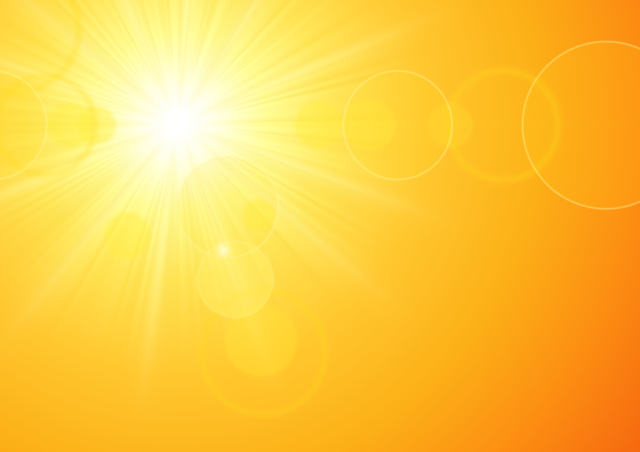
A Shadertoy shader for this background:

```glsl
// Summer sky: a white-hot sun on a yellow to orange radial gradient,
// with tapering rays, fine angular streaks and translucent lens flares.
// Distances are in canvas heights; flares are loops over (x, y, radius).

const float PI = 3.14159265;
const vec2 SUN = vec2(0.393, 0.727);
const vec3 PALE = vec3(1.0, 0.97, 0.65);
const vec3 LEMON = vec3(1.0, 0.93, 0.22);
const vec3 GOLD = vec3(1.0, 0.86, 0.12);

float hash(float n) {
    return fract(sin(n * 12.9898) * 43758.5453);
}

// Linear blend towards the next colour between two radii
vec3 stopTo(vec3 color, vec3 next, float from, float to, float d) {
    return mix(color, next, clamp((d - from) / (to - from), 0.0, 1.0));
}

vec3 skyGradient(float d) {
    vec3 c = vec3(1.0);
    c = stopTo(c, vec3(1.0, 1.0, 0.84), 0.03, 0.10, d);
    c = stopTo(c, vec3(1.0, 0.98, 0.56), 0.10, 0.20, d);
    c = stopTo(c, vec3(1.0, 0.90, 0.34), 0.20, 0.34, d);
    c = stopTo(c, vec3(1.0, 0.78, 0.18), 0.34, 0.56, d);
    c = stopTo(c, vec3(0.99, 0.69, 0.09), 0.56, 0.80, d);
    c = stopTo(c, vec3(0.99, 0.56, 0.07), 0.80, 1.02, d);
    return stopTo(c, vec3(0.96, 0.40, 0.06), 1.02, 1.27, d);
}

// Bright core with a broader veil, widening away from the sun
float ray(vec2 q, float degrees) {
    float a = radians(degrees);
    vec2 dir = vec2(cos(a), sin(a));
    float along = dot(q, dir);
    float across = abs(dot(q, vec2(-dir.y, dir.x)));
    float core = exp(-pow(across / (0.005 + 0.012 * abs(along)), 2.0));
    float veil = exp(-pow(across / (0.012 + 0.045 * abs(along)), 2.0));
    float fade = smoothstep(0.0, 0.06, along) * (1.0 - smoothstep(0.12, 0.72, along));
    return (0.26 * core + 0.30 * veil) * fade;
}

// Smooth noise around the circle, with a whole number of cells
float streaks(float angle, float cells) {
    float t = (angle / (2.0 * PI) + 0.5) * cells;
    float i = floor(t);
    return mix(hash(mod(i, cells)), hash(mod(i + 1.0, cells)), smoothstep(0.0, 1.0, fract(t)));
}

float disc(vec2 p, vec3 flare, float blur) {
    return 1.0 - smoothstep(-blur, blur, length(p - flare.xy) - flare.z);
}

float ring(vec2 p, vec3 flare, float width) {
    float e = (length(p - flare.xy) - flare.z) / width;
    return exp(-e * e);
}

float glow(vec2 p, vec2 center, float size) {
    vec2 q = (p - center) / size;
    return exp(-dot(q, q));
}

void mainImage(out vec4 fragColor, in vec2 fragCoord) {
    vec2 p = fragCoord / iResolution.y;
    float pixel = 1.0 / iResolution.y;
    vec2 q = p - SUN;
    float d = length(q);
    vec3 color = skyGradient(d);

    // Sun rays and streaks
    float rayAngles[12] = float[12](22.6, 57.0, 85.0, 113.0, 141.0, 161.0,
                                    202.0, 231.4, 262.6, 290.5, 320.0, 340.0);
    float light = 0.0;
    for (int i = 0; i < 12; i++) light += ray(q, rayAngles[i]);
    color = mix(color, PALE, min(light, 0.75));
    float grain = streaks(atan(q.y, q.x), 240.0) - 0.5;
    color += vec3(0.02, 0.04, 0.08) * grain * smoothstep(0.05, 0.2, d) * (1.0 - smoothstep(0.25, 0.6, d));

    // Horizontal glare
    float glare = exp(-pow(q.y / 0.006, 2.0)) * exp(-2.5 * abs(q.x));
    color = mix(color, LEMON, 0.18 * glare);

    // Small soft discs
    vec3 discs[8] = vec3[8](
        vec3(0.155, 0.723, 0.050), vec3(0.214, 0.723, 0.042),
        vec3(0.705, 0.723, 0.052), vec3(0.817, 0.723, 0.057),
        vec3(0.996, 0.723, 0.050), vec3(0.282, 0.478, 0.052),
        vec3(0.572, 0.524, 0.035), vec3(0.577, 0.247, 0.080));
    for (int i = 0; i < 8; i++) {
        float strength = 0.30 * (1.0 - smoothstep(0.3, 0.85, length(discs[i].xy - SUN))) + 0.08;
        color = mix(color, LEMON, strength * disc(p, discs[i], 0.007));
    }

    // Wide blurred rings
    vec3 softRings[4] = vec3[4](
        vec3(1.113, 0.723, 0.122), vec3(0.583, 0.220, 0.137),
        vec3(0.037, 0.935, 0.138), vec3(0.100, 0.723, 0.110));
    for (int i = 0; i < 4; i++) {
        float veil = 0.28 * ring(p, softRings[i], 0.009) + 0.06 * disc(p, softRings[i], 0.006);
        color = mix(color, GOLD, veil);
    }

    // Clear bubbles with thin rims
    vec3 bubbles[4] = vec3[4](
        vec3(0.880, 0.723, 0.120), vec3(1.341, 0.723, 0.185),
        vec3(-0.017, 0.723, 0.120), vec3(0.504, 0.542, 0.111));
    for (int i = 0; i < 4; i++) {
        float rim = ring(p, bubbles[i], max(0.0018, pixel));
        color = mix(color, PALE, 0.42 * rim);
        color = mix(color, GOLD, 0.13 * disc(p, bubbles[i], pixel));
    }

    // Bright lower lens, glint and solar core
    vec3 lens = vec3(0.520, 0.382, 0.084);
    color = mix(color, vec3(1.0, 0.94, 0.42), 0.42 * disc(p, lens, 1.5 * pixel));
    color = mix(color, PALE, 0.20 * ring(p, lens, 0.003));
    color = mix(color, vec3(1.0, 1.0, 0.88), 0.75 * glow(p, vec2(0.494, 0.446), 0.014));
    color = mix(color, vec3(1.0), glow(p, SUN, 0.075));
    fragColor = vec4(clamp(color, 0.0, 1.0), 1.0);
}
```
